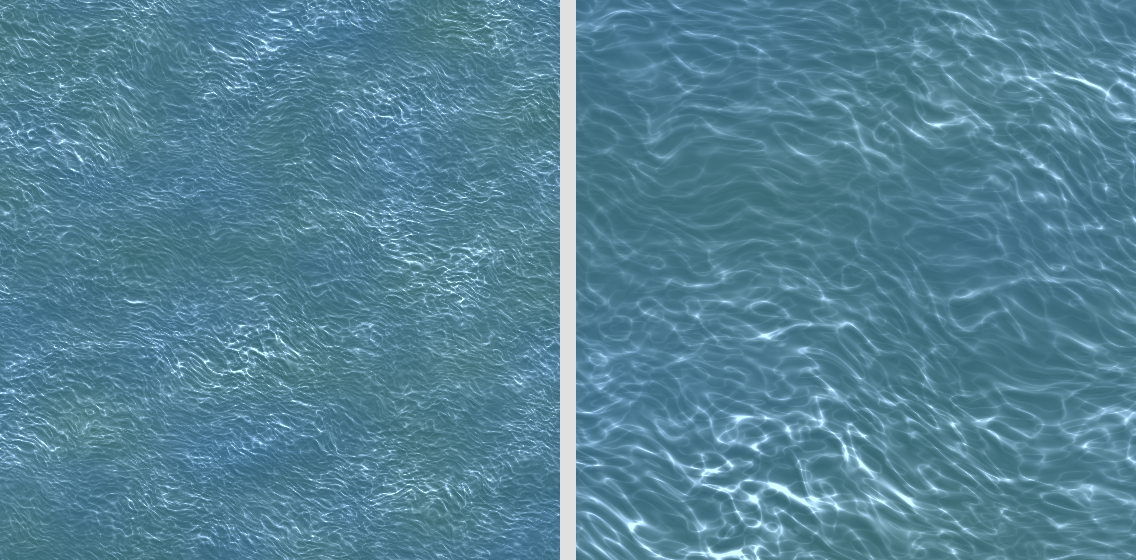
Left, the full canvas; right, a detail of the centre.
A WebGL 2 fragment shader for this texture:

```glsl
#version 300 es
precision highp float;

uniform vec2 u_resolution;
out vec4 fragColor;

#define RIPPLE_FREQ vec2(13.0, 34.0)
#define RIPPLE_TILT -0.28
#define TILT_SPREAD 0.2
#define SWELL_TILT 0.2
#define CREST_SHARPNESS 6.0
#define RIPPLE_GAIN 0.75
#define RELIEF_GAIN 0.5
#define RELIEF_STEP vec2(0.001, 0.004)
#define DEEP_WATER vec3(0.18, 0.366, 0.425)
#define SKY_GLINT vec3(0.13, 0.128, 0.147)
#define TINT_SHIFT vec3(-0.012, -0.004, 0.045)

// Random gradient (xy) and offset (z) of a lattice cell.
vec3 cellHash(vec2 cell) {
    uvec2 k = uvec2(ivec2(cell));
    uint h = k.x * 1597334677u ^ k.y * 3812015801u;
    h = (h ^ (h >> 16)) * 2246822519u;
    h = (h ^ (h >> 13)) * 3266489917u;
    h ^= h >> 16;
    float angle = float(h & 0xffffu) / 65536.0 * 6.28318;
    return vec3(cos(angle), sin(angle), float(h >> 16) / 65535.0 - 0.5);
}

float cornerValue(vec2 cell, vec2 corner, vec2 f) {
    vec3 h = cellHash(cell + corner);
    return dot(h.xy, f - corner) + h.z;
}

// Gradient noise with an offset per corner, centred on zero.
float noise(vec2 p) {
    vec2 cell = floor(p);
    vec2 f = p - cell;
    vec2 w = f * f * f * (f * (f * 6.0 - 15.0) + 10.0);
    float low = mix(cornerValue(cell, vec2(0, 0), f), cornerValue(cell, vec2(1, 0), f), w.x);
    float high = mix(cornerValue(cell, vec2(0, 1), f), cornerValue(cell, vec2(1, 1), f), w.x);
    return mix(low, high, w.y);
}

// Coordinates along and across a direction.
vec2 turn(vec2 p, float angle) {
    float c = cos(angle), s = sin(angle);
    return vec2(c * p.x + s * p.y, c * p.y - s * p.x);
}

// Sharp crests in four sizes, each with its own heading.
float rippleHeight(vec2 p) {
    vec4 weight = vec4(1.0, 1.6, 1.8, 1.1);
    vec2 freq = RIPPLE_FREQ;
    float height = 0.0;
    for (int i = 0; i < 4; i++) {
        float angle = RIPPLE_TILT + TILT_SPREAD * sin(float(i) * 2.4);
        vec2 q = turn(p, angle) * freq + float(i) * 37.3;
        height += weight[i] * (exp(-CREST_SHARPNESS * abs(noise(q))) - 0.35);
        freq *= 1.83;
    }
    return height;
}

void main() {
    vec2 p = gl_FragCoord.xy / u_resolution.y;

    // Bend the wave fronts.
    vec2 bent = p;
    bent.y += 0.025 * noise(p * 7.0 + 11.0) + 0.007 * noise(p * 27.0 + 5.0);
    bent.x += 0.02 * noise(p * 11.0 + 71.0);

    // Broad swell, and gusts that roughen the surface.
    vec2 s = turn(bent, SWELL_TILT);
    float swell = noise(s * vec2(4.0, 10.0) + 3.0) + 0.8 * noise(s * vec2(9.0, 22.0) + 53.0);
    float gust = 1.0 + 0.4 * noise(p * vec2(6.0, 11.0) + 91.0) + 0.25 * swell;

    // Ripples, lit from above.
    float height = rippleHeight(bent);
    float relief = height - rippleHeight(bent + RELIEF_STEP);
    float light = swell + gust * (RIPPLE_GAIN * height + RELIEF_GAIN * relief);

    // Reflected sky grows steeply towards the crests.
    vec3 color = DEEP_WATER + SKY_GLINT * exp(0.45 * min(light, 3.6));
    color += TINT_SHIFT * noise(p * vec2(5.0, 8.0) + 23.0);
    fragColor = vec4(color, 1.0);
}
```
